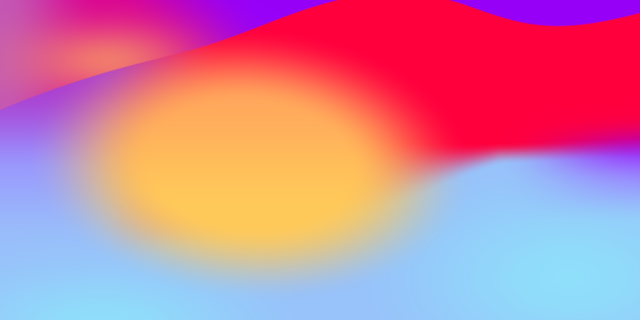
Write a WebGL 2 fragment shader that draws this background.

```glsl
#version 300 es
precision highp float;
// Soft mesh gradient: a rising wave edge parts a violet sky from red, amber and sky blue glows.

#define AMBER_CENTER vec2(0.78, 0.487)
#define AMBER_RADII vec2(0.513, 0.315)
#define AMBER_TILT 0.05
#define WAVE_BASE 0.67
#define WAVE_SLOPE 0.33
#define WAVE_DROP 0.19
#define RED_FLOOR 0.52

uniform vec2 u_resolution;
out vec4 fragColor;

const vec3 VIOLET = vec3(0.59, 0.0, 0.97);
const vec3 MAGENTA = vec3(0.85, 0.0, 0.58);
const vec3 MAUVE = vec3(0.74, 0.42, 0.74);
const vec3 CORAL = vec3(0.96, 0.56, 0.40);
const vec3 RED = vec3(1.0, 0.0, 0.24);
const vec3 CYAN = vec3(0.56, 0.87, 0.98);
const vec3 PERIWINKLE = vec3(0.60, 0.74, 0.98);
const vec3 LAVENDER = vec3(0.60, 0.50, 1.0);
const vec3 ORCHID = vec3(0.67, 0.25, 0.82);

// Elliptic bell, 1 at the center
float glow(vec2 p, vec2 center, vec2 radii) {
    vec2 d = (p - center) / radii;
    return exp(-dot(d, d));
}

// Soft step that falls from 1 to 0 as v grows from a to b
float fall(float a, float b, float v) {
    return 1.0 - smoothstep(a, b, v);
}

// Height of the crisp wave edge
float waveHeight(float x) {
    float dip = (x - 0.66) / 0.25;
    return WAVE_BASE + WAVE_SLOPE * x
         - WAVE_DROP * (1.0 + tanh(3.57 * (x - 1.49)))
         - 0.024 * exp(-dip * dip) - 0.014 * exp(-8.0 * x);
}

// Violet sky with magenta and coral on the left
vec3 skyLayer(vec2 p) {
    float drift = p.x + 0.8 * (p.y - 1.0);
    vec3 color = mix(VIOLET, MAGENTA, fall(0.34, 0.78, drift));
    color = mix(color, MAUVE, 0.8 * fall(0.0, 0.32, p.x));
    return mix(color, CORAL, 0.85 * glow(p, vec2(0.34, 0.81), vec2(0.27, 0.115)));
}

// Blue ground, red mass and amber glow
vec3 frontLayer(vec2 p) {
    float cyan = glow(p, vec2(1.78, 0.13), vec2(0.48, 0.27))
               + glow(p, vec2(0.32, -0.02), vec2(0.45, 0.18));
    vec3 color = mix(PERIWINKLE, CYAN, min(cyan, 1.0));

    // Violet haze on the left
    color = mix(color, LAVENDER, 0.8 * smoothstep(0.22, 0.62, p.y) * fall(0.3, 1.0, p.x));
    color = mix(color, ORCHID, smoothstep(0.46, 0.74, p.y) * fall(0.4, 0.9, p.x));

    // Red mass with a violet fringe at its lower right
    float floorY = RED_FLOOR + 0.04 * (p.x - 1.56) - 0.15 * max(0.0, 1.56 - p.x);
    float soft = 0.035 + 0.08 * fall(1.15, 1.6, p.x);
    float right = smoothstep(1.55, 2.05, p.x);
    float above = p.y - floorY;
    color = mix(color, LAVENDER, right * smoothstep(-0.24, -0.03, above));
    float red = smoothstep(-soft, soft, above) * smoothstep(0.3, 0.7, p.x);
    color = mix(color, RED, red);
    color = mix(color, VIOLET, 0.6 * right * glow(vec2(0.0, above), vec2(0.0), vec2(1.0, 0.06)));

    // Amber glow, warmer toward its top
    vec2 d = p - AMBER_CENTER;
    d.y += AMBER_TILT * d.x;
    float amber = fall(0.6, 1.38, length(d / AMBER_RADII));
    vec3 amberColor = mix(vec3(1.0, 0.79, 0.35), vec3(1.0, 0.65, 0.36), smoothstep(0.32, 0.75, p.y));
    return mix(color, amberColor, amber);
}

void main() {
    vec2 p = gl_FragCoord.xy / u_resolution * vec2(2.0, 1.0);
    float pixel = 1.0 / u_resolution.y;
    float sky = smoothstep(-pixel, pixel, p.y - waveHeight(p.x));
    fragColor = vec4(mix(frontLayer(p), skyLayer(p), sky), 1.0);
}
```
